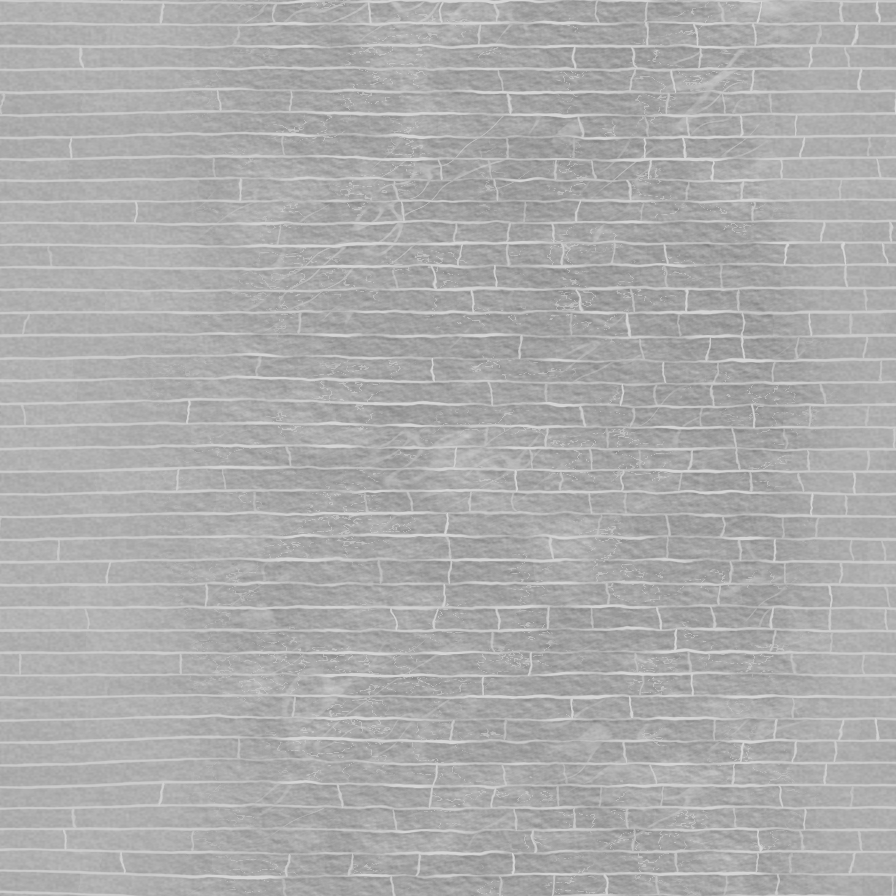
A three.js fragment shader for this texture:

```glsl
// Worn grey wall of forty thin brick courses with pale joints, broken ends and slanted scratches.
varying vec2 vUv;

float hash(vec2 p) {
  vec3 q = fract(vec3(p.xyx) * 0.1031);
  q += dot(q, q.yzx + 33.33);
  return fract((q.x + q.y) * q.z);
}

float noise(vec2 p) {
  vec2 i = floor(p), f = fract(p);
  f = f * f * (3.0 - 2.0 * f);
  return mix(mix(hash(i), hash(i + vec2(1.0, 0.0)), f.x),
             mix(hash(i + vec2(0.0, 1.0)), hash(i + vec2(1.0, 1.0)), f.x), f.y);
}

float fbm(vec2 p) {
  float sum = 0.0, gain = 0.53;
  for (int i = 0; i < 4; i++) {
    sum += gain * noise(p);
    p = mat2(1.6, 1.2, -1.2, 1.6) * p + 17.3;
    gain *= 0.5;
  }
  return sum;
}

// Soft line of a given half width around distance zero
float stroke(float d, float halfWidth) {
  return 1.0 - smoothstep(halfWidth - 0.0009, halfWidth + 0.0011, abs(d));
}

void main() {
  vec2 uv = vUv;

  // Smooth side margins, rough middle
  float edge = uv.x + 0.1 * (noise(uv * vec2(2.0, 7.0) + 4.0) - 0.5);
  float rough = smoothstep(0.13, 0.35, edge) * (1.0 - smoothstep(0.83, 0.93, edge));

  // Sagging courses with ragged edges
  vec2 p = uv;
  p.y += 0.009 * (noise(uv * vec2(4.0, 7.0)) - 0.5);
  p.y += mix(0.002, 0.0055, rough) * (fbm(uv * vec2(38.0, 60.0)) - 0.5);
  p.x += 0.008 * (fbm(uv * 75.0 + 8.0) - 0.5);
  float row = floor(p.y * 40.0);
  float across = fract(p.y * 40.0);

  // Bed joints, fading in and out along each course
  float wear = noise(uv * vec2(24.0, 45.0) + 31.0);
  float bedDistance = min(across, 1.0 - across) / 40.0;
  float bed = stroke(bedDistance, 0.0009 + 0.0007 * wear);
  bed *= mix(0.72, 0.3 + 0.9 * wear, rough);

  // Upright joints, frequent on the right and scarce on the left
  float column = p.x * 16.0 + hash(vec2(row, 3.0)) * 0.8;
  vec2 cell = vec2(floor(column), row);
  float tilt = (hash(cell + 61.0) - 0.5) * 0.16 * (across - 0.5);
  float uprightDistance = (fract(column) - 0.25 - 0.5 * hash(cell + 9.0) - tilt) / 16.0;
  float chance = mix(0.16, 0.68, smoothstep(6.0, 10.0, cell.x));
  float upright = stroke(uprightDistance, 0.0011) * step(hash(cell + 23.0), chance);
  upright *= 0.4 + 0.6 * hash(cell + 47.0);

  // Slanted scratches, densest in the upper middle
  vec2 bent = uv + 0.018 * (vec2(noise(uv * 28.0), noise(uv * 28.0 + 50.0)) - 0.5);
  vec2 slant = mat2(0.82, -0.57, 0.57, 0.82) * bent;
  float ridge = abs(noise(slant * vec2(17.0, 62.0)) - 0.5);
  float patches = smoothstep(0.5, 0.68, fbm(uv * vec2(9.0, 12.0) + 13.0));
  float upper = smoothstep(0.52, 0.72, uv.y);
  float scratch = (1.0 - smoothstep(0.015, 0.075, ridge)) * patches * rough;
  scratch *= mix(0.5, 0.75, upper);

  // Short flaking cracks that follow the courses
  float flake = abs(fbm(uv * vec2(40.0, 90.0) + 70.0) - 0.5);
  float cracks = (1.0 - smoothstep(0.004, 0.022, flake)) * rough;
  cracks *= smoothstep(0.48, 0.75, noise(uv * vec2(22.0, 34.0) + 90.0));

  // Stone tone: paler margins, cloudy stains and scuffed areas
  float tone = mix(0.685, 0.637, rough);
  tone += 0.045 * (fbm(uv * vec2(5.0, 6.0) + 21.0) - 0.5);
  tone += 0.025 * (hash(vec2(row, floor(column * 0.5))) - 0.5);
  tone += 0.05 * rough * smoothstep(0.57, 0.76, fbm(uv * vec2(11.0, 15.0) + 40.0));

  // Chiselled relief lit from above and fine grain
  vec2 grit = uv * vec2(90.0, 170.0);
  float relief = fbm(grit) - fbm(grit + vec2(0.12, 0.38));
  tone += relief * mix(0.07, 0.2, rough);
  tone += 0.045 * (noise(uv * 330.0) - 0.5);

  // Thin shade beneath each bed joint
  tone -= 0.03 * smoothstep(0.76, 0.9, across) * rough;

  float joint = max(max(bed, upright), max(scratch * 0.65, cracks * 0.55));
  tone = mix(tone, 0.84, clamp(joint, 0.0, 1.0));
  gl_FragColor = vec4(vec3(tone), 1.0);
}
```
